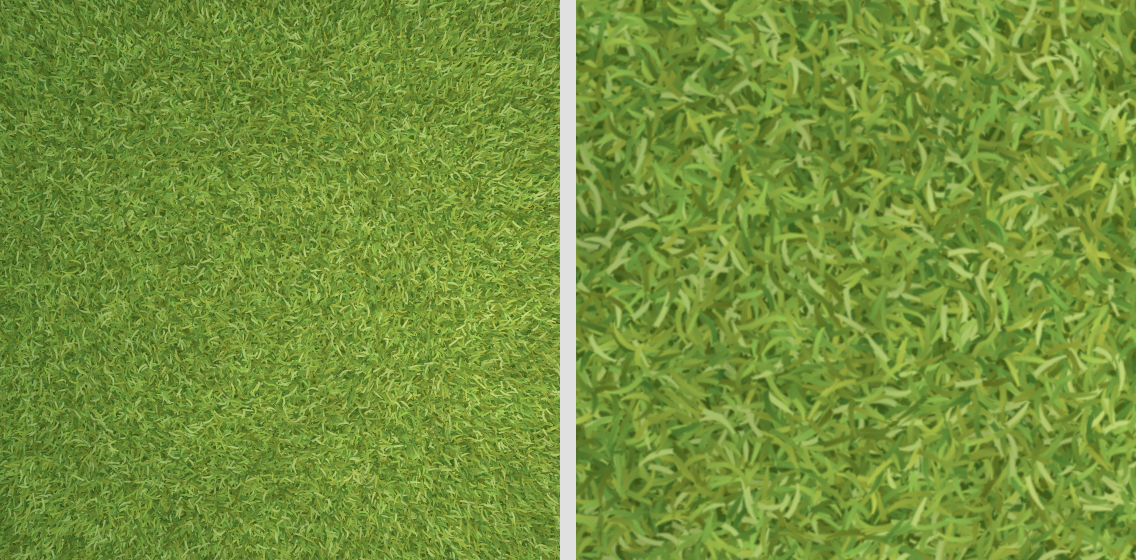
Left: the whole. Right: its middle third, enlarged.
Give the GLSL for this texture, as a WebGL 2 fragment shader.

```glsl
#version 300 es
precision highp float;
// Short dense turf seen from above: layers of small curved blades, one per
// jittered grid cell, painted from dark undergrowth up to lit tips. Blades fan
// outward from a tangled centre, and a soft light brightens the right side.

uniform vec2 u_resolution;
out vec4 fragColor;

// Blade layout, in canvas heights
const int   LAYERS      = 8;
const float GRID        = 80.0;
const float HALF_LENGTH_MIN = 0.0062;
const float HALF_LENGTH_MAX = 0.0118;
const float HALF_WIDTH  = 0.0017;
const float SOFTNESS    = 0.0012;
const float BEND        = 0.7;

// Lean of the blades
const vec2  FAN_CENTRE  = vec2(0.42, 0.50);
const float SPREAD_IN   = 3.1;
const float SPREAD_OUT  = 0.95;

// Colours
const vec3 SOIL   = vec3(0.24, 0.34, 0.09);
const vec3 DARK   = vec3(0.25, 0.365, 0.105);
const vec3 LIGHT  = vec3(0.59, 0.71, 0.285);
const vec3 STRAW  = vec3(0.70, 0.78, 0.47);
const vec3 WARM   = vec3(0.05, -0.01, -0.02);
const vec3 COOL   = vec3(-0.05, 0.01, 0.03);
const float STRAW_SHARE = 0.14;

// Lighting
const vec2 LIGHT_SPOT = vec2(0.86, 0.42);
const vec3 SHADE_TINT = vec3(0.82, 0.88, 0.86);
const vec3 SUN_TINT   = vec3(1.17, 1.13, 1.10);
const float MOTTLE    = 0.16;

float hash(vec2 p) {
    return fract(sin(dot(p, vec2(127.1, 311.7))) * 43758.5453);
}

vec4 hash4(vec2 p) {
    vec4 k = vec4(dot(p, vec2(127.1, 311.7)), dot(p, vec2(269.5, 183.3)),
                  dot(p, vec2(113.5, 271.9)), dot(p, vec2(246.1, 124.6)));
    return fract(sin(k) * 43758.5453);
}

float valueNoise(vec2 p) {
    vec2 i = floor(p), f = fract(p);
    f = f * f * (3.0 - 2.0 * f);
    return mix(mix(hash(i), hash(i + vec2(1, 0)), f.x),
               mix(hash(i + vec2(0, 1)), hash(i + vec2(1, 1)), f.x), f.y);
}

// Angle of a blade: outward from the centre, looser towards the middle
float bladeAngle(vec2 root, float r) {
    vec2 outward = root - FAN_CENTRE + vec2(1e-4);
    float spread = mix(SPREAD_IN, SPREAD_OUT, smoothstep(0.05, 0.6, length(outward)));
    return atan(outward.y, outward.x) + (2.0 * r - 1.0) * spread;
}

// Colour of a blade from its depth, its random values and the place along it
vec3 bladeColour(float depth, vec4 r, float along) {
    float tone = 0.85 * r.x + 0.35 * depth - 0.15 + 0.10 * along;
    vec3 c = mix(DARK, LIGHT, clamp(tone, -0.1, 1.1));
    c += mix(COOL, WARM, r.y);
    float straw = step(1.0 - STRAW_SHARE, r.z) * (0.4 + 0.4 * depth);
    return mix(c, STRAW, straw);
}

// Paints one layer of blades over the colour below it
vec3 paintLayer(vec3 below, vec2 p, int layer, float soft) {
    float depth = float(layer) / float(LAYERS - 1);
    vec2 shift = vec2(0.37, 0.61) * float(layer);
    vec2 home = floor(p * GRID + shift);
    for (int y = -1; y <= 1; y++)
    for (int x = -1; x <= 1; x++) {
        vec2 cell = home + vec2(x, y);
        vec2 seed = cell + 19.7 * float(layer);
        vec4 shape = hash4(seed);
        vec4 paint = hash4(seed + 57.3);
        vec2 root = (cell + shape.xy - shift) / GRID;
        float a = bladeAngle(root, shape.z);
        vec2 dir = vec2(cos(a), sin(a));
        vec2 d = p - root;
        vec2 q = vec2(dot(d, dir), dot(d, vec2(-dir.y, dir.x)));
        float halfLength = mix(HALF_LENGTH_MIN, HALF_LENGTH_MAX, shape.w);
        float along = clamp(q.x / halfLength, -1.0, 1.0);
        q.y -= BEND * (paint.w - 0.5) * halfLength * (along * along - 0.4);
        float halfWidth = HALF_WIDTH * (1.0 - 0.55 * smoothstep(0.0, 1.0, along));
        float edge = max(abs(q.y) - halfWidth, abs(q.x) - halfLength);
        float cover = 1.0 - smoothstep(-soft, soft, edge);
        below = mix(below, bladeColour(depth, paint, along), cover);
    }
    return below;
}

void main() {
    vec2 p = gl_FragCoord.xy / u_resolution.y;
    float soft = max(SOFTNESS, 0.6 / u_resolution.y);

    vec3 colour = SOIL;
    for (int i = 0; i < LAYERS; i++) colour = paintLayer(colour, p, i, soft);

    // Broad light from the right and faint clumps
    float sun = clamp(1.0 - distance(p, LIGHT_SPOT), 0.0, 1.0);
    colour *= mix(SHADE_TINT, SUN_TINT, sun);
    float clumps = 0.6 * valueNoise(p * 24.0) + 0.4 * valueNoise(p * 55.0 + 7.0);
    colour *= 1.0 + MOTTLE * (clumps - 0.5);

    fragColor = vec4(clamp(colour, 0.0, 1.0), 1.0);
}
```
